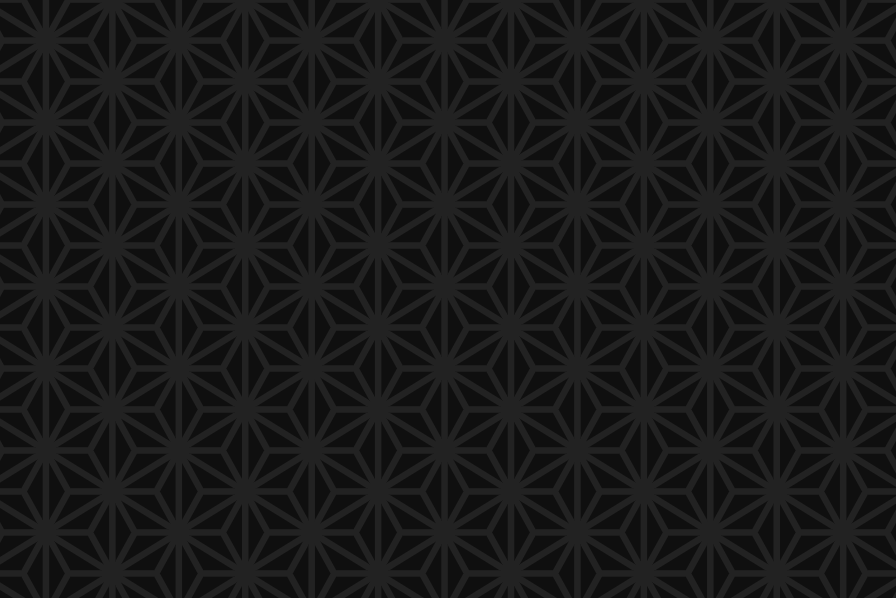
Reproduce this pattern procedurally as a WebGL 1 fragment shader.

```glsl
precision highp float;
// Dark hemp-leaf lattice: twelve-rayed stars joined by straight bars of even width.

uniform vec2 u_resolution;

// Lengths are fractions of the canvas height.
const float COLUMN_STEP = 0.1111;          // between neighbouring star columns
const float ROW_STEP = 0.1371;             // between stars within a column
const vec2 STAR_ORIGIN = vec2(0.0768, 0.9322);
const float LINE_WIDTH = 0.0108;
const float NODE_INSET = 0.34;             // three-way joint, as a share of the column step
const vec3 LINE_COLOR = vec3(0.135);
const vec3 GROUND_COLOR = vec3(0.060);

float segmentDistance(vec2 p, vec2 a, vec2 b) {
  vec2 pa = p - a;
  vec2 ba = b - a;
  return length(pa - ba * clamp(dot(pa, ba) / dot(ba, ba), 0.0, 1.0));
}

// Distance to the centre line of the nearest bar.
float latticeDistance(vec2 p) {
  vec2 corner = vec2(COLUMN_STEP, 0.5 * ROW_STEP);
  vec2 period = 2.0 * corner;

  // Fold the repeat to a quarter cell with stars at two opposite corners.
  vec2 q = abs(mod(p + corner, period) - corner);

  // Turn the upper half of that cell onto the lower triangle.
  if (q.y * corner.x > q.x * corner.y) q = corner - q;

  vec2 node = vec2(COLUMN_STEP * (1.0 - NODE_INSET), 0.0);
  float d = corner.x - q.x;                                // upright bar
  d = min(d, segmentDistance(q, vec2(0.0), corner));       // slanted bar
  d = min(d, segmentDistance(q, vec2(0.0), node));         // level ray
  return min(d, segmentDistance(q, node, corner));         // ray to the joint
}

void main() {
  vec2 p = gl_FragCoord.xy / u_resolution.y - STAR_ORIGIN;
  float edge = latticeDistance(p) - 0.5 * LINE_WIDTH;
  float coverage = clamp(0.5 - edge * u_resolution.y, 0.0, 1.0);
  gl_FragColor = vec4(mix(GROUND_COLOR, LINE_COLOR, coverage), 1.0);
}
```
